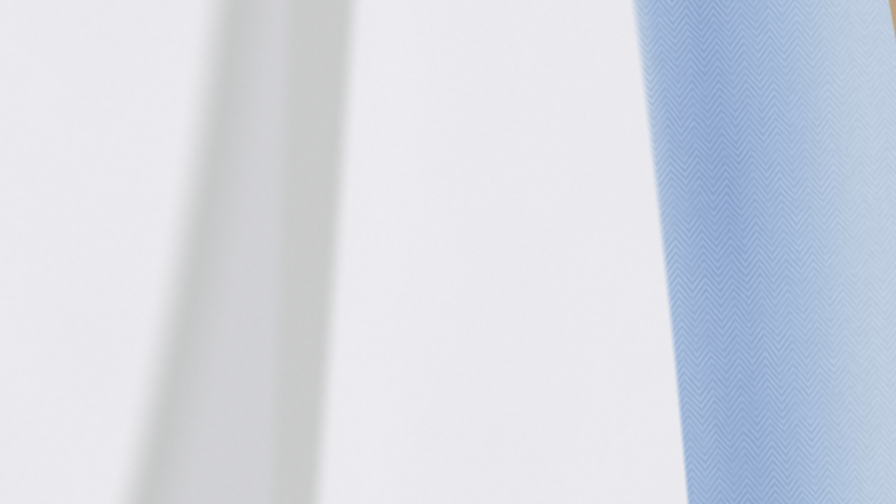
This texture is drawn by a WebGL 2 fragment shader. Its source:

```glsl
#version 300 es
precision highp float;

uniform vec2 u_resolution;
out vec4 fragColor;

const vec3 WHITE_CLOTH = vec3(0.918, 0.918, 0.934);
const vec3 SHADE_EDGE = vec3(0.775, 0.778, 0.778);
const vec3 SHADE_MIDDLE = vec3(0.818, 0.820, 0.834);
const vec3 SHADE_STRIP = vec3(0.790, 0.793, 0.792);
const vec3 BLUE_DEEP = vec3(0.565, 0.660, 0.815);
const vec3 BLUE_MID = vec3(0.635, 0.725, 0.850);
const vec3 BLUE_PALE = vec3(0.745, 0.805, 0.875);
const vec3 TAN_CORNER = vec3(0.74, 0.63, 0.50);

float hash(vec2 p) {
    vec3 q = fract(vec3(p.xyx) * 0.1031);
    q += dot(q, q.yzx + 33.33);
    return fract((q.x + q.y) * q.z);
}

float valueNoise(vec2 p) {
    vec2 cell = floor(p);
    vec2 f = fract(p);
    f = f * f * (3.0 - 2.0 * f);
    float low = mix(hash(cell), hash(cell + vec2(1, 0)), f.x);
    float high = mix(hash(cell + vec2(0, 1)), hash(cell + vec2(1, 1)), f.x);
    return mix(low, high, f.y);
}

float fbm(vec2 p) {
    float sum = 0.0;
    float weight = 0.5;
    for (int i = 0; i < 4; i++) {
        sum += weight * valueNoise(p);
        p = p * 2.03 + 7.1;
        weight *= 0.5;
    }
    return sum;
}

// Position at height y of a gently curved, nearly vertical edge
float edgeAt(float y, float base, float slope, float bend) {
    return base + y * (slope + bend * y);
}

float softStep(float d, float halfWidth) {
    return smoothstep(-halfWidth, halfWidth, d);
}

float bump(float d, float width) {
    return exp(-d * d / (width * width));
}

// Slanted threads that reverse direction in every column
float herringbone(vec2 p, float columnWidth, float pitch) {
    float zigzag = abs(fract(p.x / (2.0 * columnWidth)) * 2.0 - 1.0);
    return sin(6.2832 * (p.y + zigzag * columnWidth * 1.25) / pitch);
}

// White cloth with a broad soft fold
vec3 whiteCloth(vec2 uv, vec2 p) {
    float leftEdge = edgeAt(uv.y, 0.143, 0.132, -0.032);
    float rightEdge = edgeAt(uv.y, 0.354, 0.044, -0.003);
    float stripEdge = edgeAt(uv.y, 0.304, 0.018, 0.0);

    vec3 base = WHITE_CLOTH + 0.012 * (fbm(p * vec2(5.0, 3.0)) - 0.5);
    base += 0.006 * bump(uv.x - rightEdge - 0.05, 0.05);

    vec3 shade = mix(SHADE_EDGE, SHADE_MIDDLE, smoothstep(0.01, 0.075, uv.x - leftEdge));
    shade = mix(shade, SHADE_STRIP, softStep(uv.x - stripEdge, 0.012));
    float inside = softStep(uv.x - leftEdge, 0.026)
                 * (1.0 - softStep(uv.x - rightEdge, 0.013));
    return mix(base, shade, inside);
}

// Blue woven cloth with a dark diagonal fold
vec3 blueCloth(vec2 uv, vec2 p, float border) {
    float across = uv.x - border;
    float foldLine = edgeAt(uv.y, 0.836, -0.045, -0.008);
    float paleLine = edgeAt(uv.y, 0.938, -0.030, -0.006);
    float drape = fbm(vec2((uv.x + 0.055 * uv.y) * 26.0, uv.y * 2.6));

    float deep = bump(uv.x - foldLine, 0.045) * (0.55 + 0.35 * bump(uv.y - 0.62, 0.25));
    deep += 0.5 * (drape - 0.47);
    vec3 color = mix(BLUE_MID, BLUE_DEEP, clamp(deep, 0.0, 1.0));
    color = mix(color, BLUE_PALE, softStep(uv.x - paleLine, 0.065));
    float rim = (1.0 - smoothstep(0.0, 0.024, across)) * smoothstep(0.2, 1.0, uv.y);
    color = mix(color, BLUE_PALE, 0.75 * rim);

    vec2 weave = p + vec2(0.07 * p.y, 0.0);
    weave += 0.004 * (valueNoise(p * 22.0) - 0.5);
    float contrast = mix(0.024, 0.010, softStep(uv.x - paleLine, 0.06));
    color += contrast * herringbone(weave, 0.027, 0.0148) * (0.5 + valueNoise(p * 45.0));
    color += 0.016 * (valueNoise(p * vec2(150.0, 110.0)) - 0.5);
    return color;
}

void main() {
    vec2 uv = gl_FragCoord.xy / u_resolution;
    vec2 p = gl_FragCoord.xy / u_resolution.y;

    float border = edgeAt(uv.y, 0.768, -0.047, -0.014);
    float borderBlur = mix(0.003, 0.006, uv.y);
    vec3 color = mix(whiteCloth(uv, p), blueCloth(uv, p, border),
                     softStep(uv.x - border, borderBlur));

    // Warm sliver in the upper right corner
    float corner = uv.x - edgeAt(uv.y, 1.092, -0.1, 0.0);
    color = mix(color, TAN_CORNER, softStep(corner, 0.002));

    // Fine fibre grain
    color += 0.008 * (valueNoise(p * 180.0) - 0.5);
    fragColor = vec4(clamp(color, 0.0, 1.0), 1.0);
}
```
